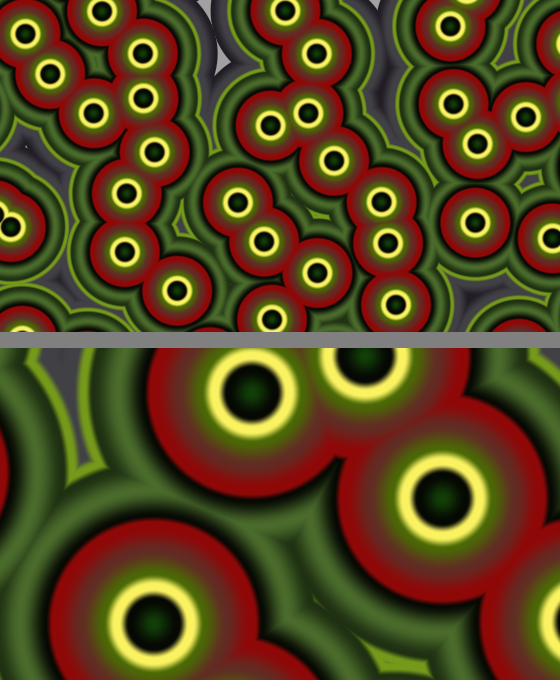
Top, the full canvas; bottom, a detail of the centre.
Write a Shadertoy shader that draws this pattern.

```glsl
// Scattered concentric targets that merge where they meet, like growing cells.
// A jittered grid gives the distance to the nearest centre, and a radial
// colour ramp turns that distance into rings, discs and dark gaps.

const float DISC_RADIUS = 0.1057;  // red disc, in canvas heights
const float CELL_SIZE = 2.3;       // grid spacing, in disc radii
const float JITTER = 0.95;

const vec3 BLACK = vec3(0.02, 0.03, 0.01);
const vec3 CORE_GREEN = vec3(0.07, 0.25, 0.03);
const vec3 YELLOW = vec3(0.98, 0.95, 0.38);
const vec3 LEAF = vec3(0.29, 0.41, 0.02);
const vec3 BROWN = vec3(0.38, 0.17, 0.14);
const vec3 RED = vec3(0.56, 0.03, 0.03);
const vec3 MOSS = vec3(0.29, 0.42, 0.17);
const vec3 DARK_MOSS = vec3(0.12, 0.19, 0.07);
const vec3 LIME = vec3(0.46, 0.60, 0.10);
const vec3 SLATE = vec3(0.25, 0.25, 0.27);
const vec3 DUSK = vec3(0.13, 0.11, 0.14);
const vec3 GREY = vec3(0.63);

vec2 hash22(vec2 p) {
    vec3 q = fract(vec3(p.xyx) * vec3(0.1031, 0.1030, 0.0973));
    q += dot(q, q.yzx + 33.33);
    return fract((q.xx + q.yz) * q.zy);
}

// Distance to the nearest jittered grid point, in cells
float nearestCentre(vec2 p) {
    vec2 cell = floor(p);
    float nearest = 9.0;
    for (int y = -1; y <= 1; y++) {
        for (int x = -1; x <= 1; x++) {
            vec2 id = cell + vec2(x, y);
            vec2 centre = id + 0.5 + JITTER * (hash22(id) - 0.5);
            nearest = min(nearest, distance(p, centre));
        }
    }
    return nearest;
}

// Fade from one colour to the next between two radii
vec3 fade(vec3 from, vec3 to, float start, float end, float r) {
    return mix(from, to, smoothstep(start, end, r));
}

// Same fade, but never narrower than the antialiasing width
vec3 edge(vec3 from, vec3 to, float radius, float width, float r) {
    float halfWidth = 0.5 * width;
    return fade(from, to, radius - halfWidth, radius + halfWidth, r);
}

vec3 ringColour(float r, float pixel) {
    float sharp = max(0.04, 1.4 * pixel);

    // Dark core and bright ring
    vec3 c = fade(CORE_GREEN, BLACK, 0.0, 0.23, r);
    c = edge(c, YELLOW, 0.285, max(0.09, sharp), r);
    c = edge(c, LEAF, 0.425, max(0.10, sharp), r);

    // Red disc with a soft dark rim
    c = fade(c, BROWN, 0.46, 0.70, r);
    c = fade(c, RED, 0.68, 0.92, r);
    c = edge(c, BLACK, 0.995, max(0.07, sharp), r);

    // Mossy halo with a lime outline
    c = fade(c, MOSS, 1.01, 1.27, r);
    c = fade(c, DARK_MOSS, 1.27, 1.51, r);
    c = edge(c, LIME, 1.55, max(0.07, sharp), r);
    c = edge(c, SLATE, 1.655, max(0.08, sharp), r);

    // Gaps: dusk around flat grey islands
    c = fade(c, DUSK, 1.78, 2.10, r);
    return edge(c, GREY, 2.13, sharp, r);
}

void mainImage(out vec4 fragColor, in vec2 fragCoord) {
    vec2 p = fragCoord / (iResolution.y * DISC_RADIUS);
    float pixel = 1.0 / (iResolution.y * DISC_RADIUS);
    float r = nearestCentre(p / CELL_SIZE + vec2(17.3, 41.6)) * CELL_SIZE;
    fragColor = vec4(ringColour(r, pixel), 1.0);
}
```
